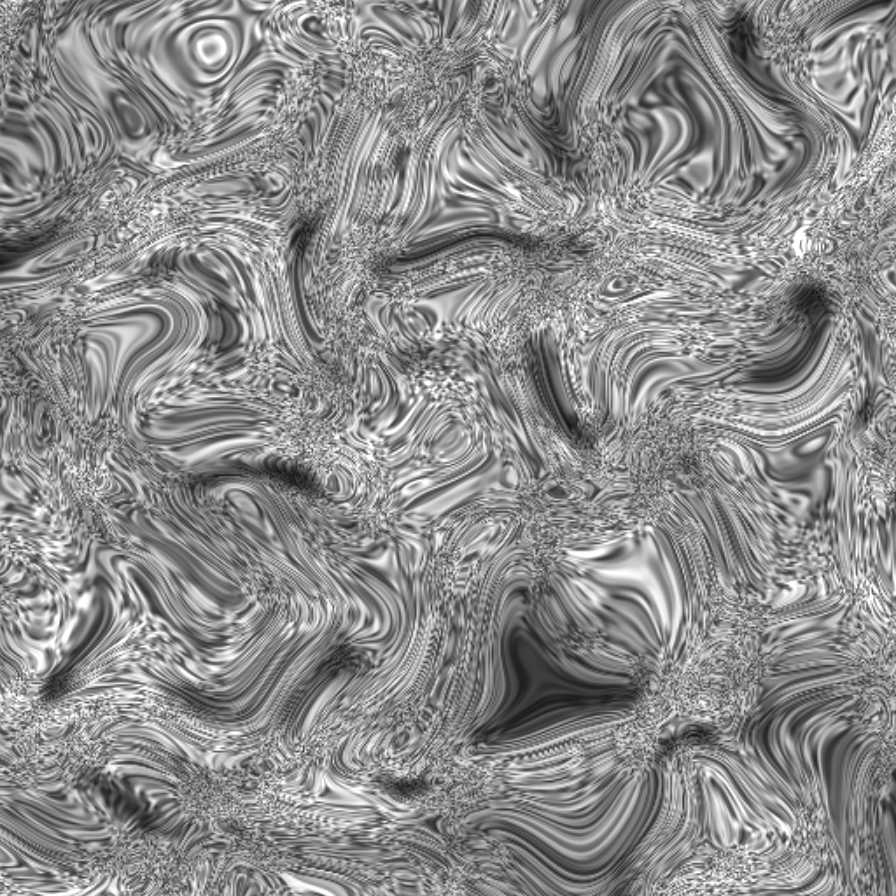
This texture is drawn by a Shadertoy shader. Its source:

```glsl
// Grey grain combed into curved streaks, with cloudy light and dark patches.
// Fine value noise is read through a strongly folded coordinate map: where the
// map flattens in one direction the grain stretches into bundles of lines.

const float GRAIN_ROWS = 512.0; // grain lattice rows per canvas height

float hash(vec2 cell, uint seed) {
    uvec2 v = uvec2(ivec2(cell)) * uvec2(1597u, 7919u);
    uint h = (v.x ^ (v.y * 3266u + 977u)) + seed * 40503u;
    h = (h ^ (h >> 16)) * 73244475u;
    h = (h ^ (h >> 15)) * 73244475u;
    h ^= h >> 16;
    return float(h & 65535u) / 65535.0;
}

float valueNoise(vec2 p, uint seed) {
    vec2 i = floor(p), f = fract(p);
    f = f * f * (3.0 - 2.0 * f);
    float low = mix(hash(i, seed), hash(i + vec2(1, 0), seed), f.x);
    float high = mix(hash(i + vec2(0, 1), seed), hash(i + vec2(1, 1), seed), f.x);
    return mix(low, high, f.y);
}

// Slope contribution of one lattice corner
float corner(vec2 cell, vec2 offset, uint seed) {
    float angle = 6.28319 * hash(cell, seed);
    return dot(vec2(cos(angle), sin(angle)), offset);
}

float gradientNoise(vec2 p, uint seed) {
    vec2 i = floor(p), f = fract(p);
    vec2 s = f * f * f * (f * (f * 6.0 - 15.0) + 10.0);
    vec2 x = vec2(1, 0), y = vec2(0, 1);
    float low = mix(corner(i, f, seed), corner(i + x, f - x, seed), s.x);
    float high = mix(corner(i + y, f - y, seed), corner(i + x + y, f - x - y, seed), s.x);
    return mix(low, high, s.y);
}

// Two independent fields; the second lattice is shifted by half a cell
vec2 noisePair(vec2 p, uint seed) {
    return vec2(gradientNoise(p, seed), gradientNoise(p + 0.5, seed + 1u));
}

// Broad light and shade, with a few deep dark patches
float cloudLight(vec2 q) {
    float light = 0.58 + 0.25 * gradientNoise(q * 1.1, 21u)
                       + 0.13 * gradientNoise(q * 3.7, 22u);
    float patches = smoothstep(-0.6, -0.22, gradientNoise(q * 2.0, 23u));
    return light * mix(0.25, 1.0, patches);
}

float streakedGrain(vec2 uv) {
    // Bend the plane, then fold it
    vec2 q = uv * 5.0 + 3.0;
    q += 0.9 * noisePair(q, 1u);
    vec2 folded = noisePair(q * 1.3, 5u) + 0.14 * noisePair(q * 2.9, 9u);
    float grain = valueNoise(folded * 70.0, 15u);
    return cloudLight(q) * (0.3 + 1.4 * grain);
}

void mainImage(out vec4 fragColor, in vec2 fragCoord) {
    // Sample on a lattice tied to the canvas and blend between its points
    vec2 position = fragCoord / iResolution.y * GRAIN_ROWS - 0.5;
    vec2 base = floor(position), blend = position - base;
    float grey = 0.0;
    for (int k = 0; k < 4; k++) {
        vec2 side = vec2(k & 1, k >> 1);
        vec2 weight = mix(1.0 - blend, blend, side);
        grey += weight.x * weight.y * streakedGrain((base + side + 0.5) / GRAIN_ROWS);
    }
    fragColor = vec4(vec3(clamp(grey, 0.0, 1.0)), 1.0);
}
```
